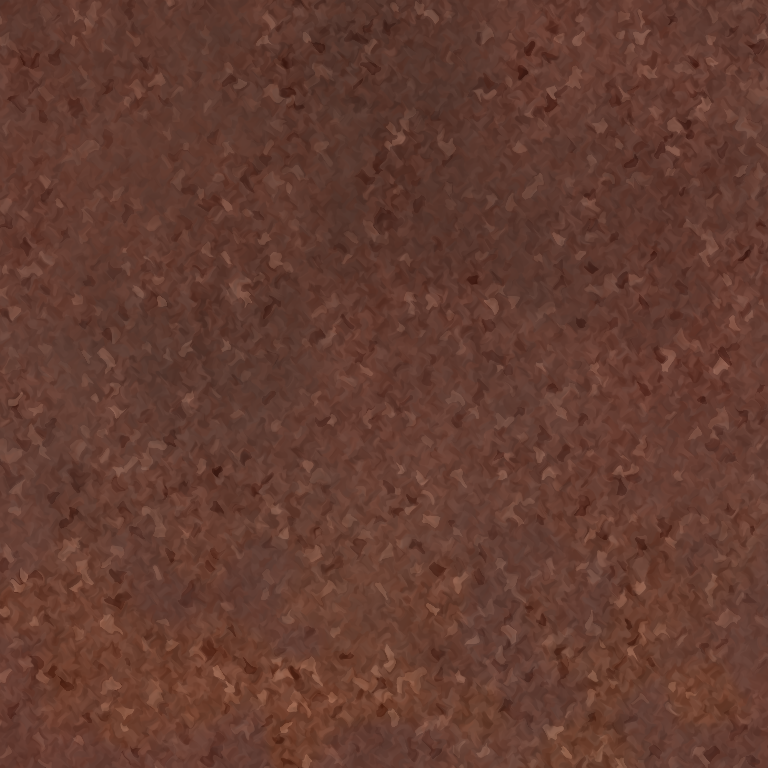
Give the GLSL for this texture, as a WebGL 1 fragment shader.

```glsl
precision highp float;
uniform vec2 u_resolution;

vec2 hash2(vec2 p) {
  vec2 q = vec2(dot(p, vec2(127.1, 311.7)), dot(p, vec2(269.5, 183.3)));
  return fract(sin(q) * 43758.5453);
}

// Soft cellular mosaic: two random values per cell, blended at the borders
vec2 mosaic(vec2 p, float sharpness) {
  vec2 cell = floor(p);
  vec2 sum = vec2(0.0);
  float total = 0.0;
  for (int y = -1; y <= 1; y++) {
    for (int x = -1; x <= 1; x++) {
      vec2 id = cell + vec2(float(x), float(y));
      vec2 offset = id + 0.1 + 0.8 * hash2(id) - p;
      float weight = exp(-sharpness * dot(offset, offset));
      sum += weight * hash2(id + 41.7);
      total += weight;
    }
  }
  return sum / total;
}

// Layered sines bend the cells into ragged flakes
vec2 ragged(vec2 p) {
  p += 0.0030 * sin(p.yx * vec2(173.0, 211.0) + 2.0 * sin(p * 61.0));
  return p + 0.0012 * sin(p.yx * vec2(467.0, 521.0) + p * 190.0);
}

void main() {
  vec2 uv = gl_FragCoord.xy / u_resolution;
  vec2 p = ragged(uv);

  // Broad stains and the darker upper area
  vec2 stain = mosaic(uv * 5.0 + 3.0, 2.5) - 0.5;
  vec2 blotch = mosaic(uv * 17.0 + 9.0, 3.0) - 0.5;
  vec2 toShade = (uv - vec2(0.34, 0.80)) * vec2(2.6, 2.4);
  float shade = exp(-dot(toShade, toShade));

  vec3 color = vec3(0.395, 0.242, 0.202);
  color -= shade * vec3(0.055, 0.027, 0.025);
  color += stain.x * vec3(0.045, 0.035, 0.030);
  color += blotch.x * vec3(0.040, 0.030, 0.025);
  color += (stain.y + 0.5 * blotch.y) * vec3(0.035, -0.008, -0.014);

  // Rusty tint toward the bottom
  float rust = smoothstep(0.5, 0.0, uv.y) * smoothstep(-0.1, 0.3, blotch.y + stain.x);
  color += rust * vec3(0.025, 0.008, -0.020);

  // Overlapping flakes, coarse and fine
  vec2 flake = mosaic(mat2(0.92, 0.39, -0.39, 0.92) * p * vec2(92.0, 78.0), 13.0);
  vec2 grit = mosaic(p * vec2(150.0, 128.0) + 17.0, 9.0);
  float relief = 0.85 + 0.8 * blotch.y - 0.25 * shade;
  color += relief * (flake.x - 0.5) * vec3(0.055, 0.050, 0.048);
  color += relief * (grit.x - 0.5) * vec3(0.080, 0.070, 0.066);
  color += (flake.y - 0.5) * vec3(0.022, -0.004, -0.012);

  // Pale chips and dark pits
  vec2 chip = mosaic(p * vec2(76.0, 70.0) + 53.0, 15.0);
  float pale = smoothstep(0.80, 0.98, chip.x);
  float pit = 1.0 - smoothstep(0.02, 0.17, chip.y);
  color += relief * pale * vec3(0.120, 0.105, 0.090);
  color -= relief * pit * (1.0 - pale) * vec3(0.085, 0.080, 0.072);

  gl_FragColor = vec4(color, 1.0);
}
```
